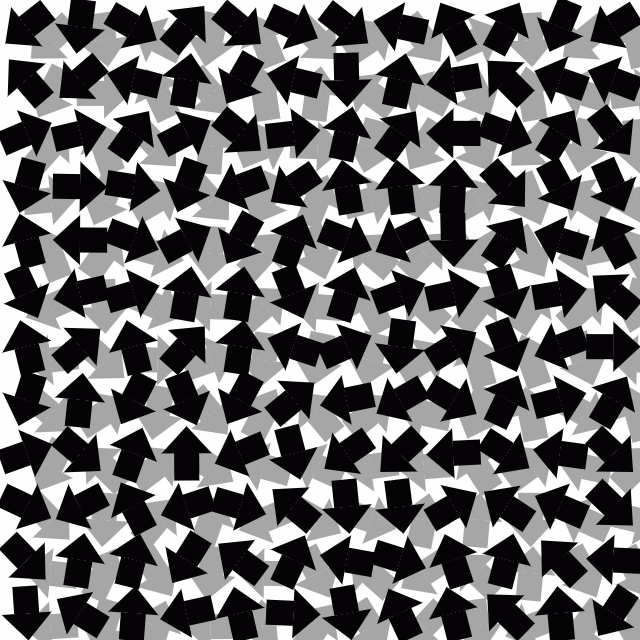
Write a WebGL 2 fragment shader that draws this pattern.

```glsl
#version 300 es
precision highp float;
// Two layers of randomly turned block arrows on a 12 by 12 grid: black arrows
// lie over grey ones, whose grid is shifted to the right and down. Each arrow
// is a distance function, joined with its neighbours in a 3 by 3 search.

uniform vec2 u_resolution;
out vec4 fragColor;

const float GRID = 12.0;
const float TAU = 6.2831853;

float hash(vec2 p, float seed) {
    vec3 q = fract(vec3(p.xyx + seed) * vec3(0.1031, 0.1030, 0.0973));
    q += dot(q, q.yzx + 33.33);
    return fract((q.x + q.y) * q.z);
}

// Block arrow pointing along +x, about one cell long
float arrow(vec2 p) {
    p.y = abs(p.y);
    float shaft = max(abs(p.x + 0.25) - 0.26, p.y - 0.235);
    float slope = dot(p - vec2(0.51, 0.0), normalize(vec2(0.47, 0.51)));
    float head = max(-p.x, slope);
    return min(shaft, head);
}

// Distance to the nearest arrow of one layer, in cell units
float arrowLayer(vec2 p, float seed) {
    vec2 home = floor(p);
    float nearest = 1.0;
    for (int j = -1; j <= 1; j++) {
        for (int i = -1; i <= 1; i++) {
            vec2 cell = home + vec2(i, j);
            // The grid ends at its outer cells, leaving a bare margin
            if (any(lessThan(cell, vec2(0.0))) ||
                any(greaterThanEqual(cell, vec2(GRID)))) continue;
            float angle = TAU * hash(cell, seed);
            float c = cos(angle), s = sin(angle);
            vec2 local = mat2(c, -s, s, c) * (p - cell - 0.5);
            nearest = min(nearest, arrow(local));
        }
    }
    return nearest;
}

void main() {
    vec2 p = gl_FragCoord.xy / u_resolution * GRID;
    float pixel = GRID / min(u_resolution.x, u_resolution.y);

    const vec3 white = vec3(0.995);
    const vec3 grey = vec3(0.65);
    const vec3 black = vec3(0.018, 0.012, 0.02);

    // Grey layer behind, black layer in front, edges one pixel soft
    float back = arrowLayer(p - vec2(0.45, -0.25), 71.0);
    float front = arrowLayer(p, 17.0);
    vec3 color = mix(white, grey, clamp(0.5 - back / pixel, 0.0, 1.0));
    color = mix(color, black, clamp(0.5 - front / pixel, 0.0, 1.0));
    fragColor = vec4(color, 1.0);
}
```
